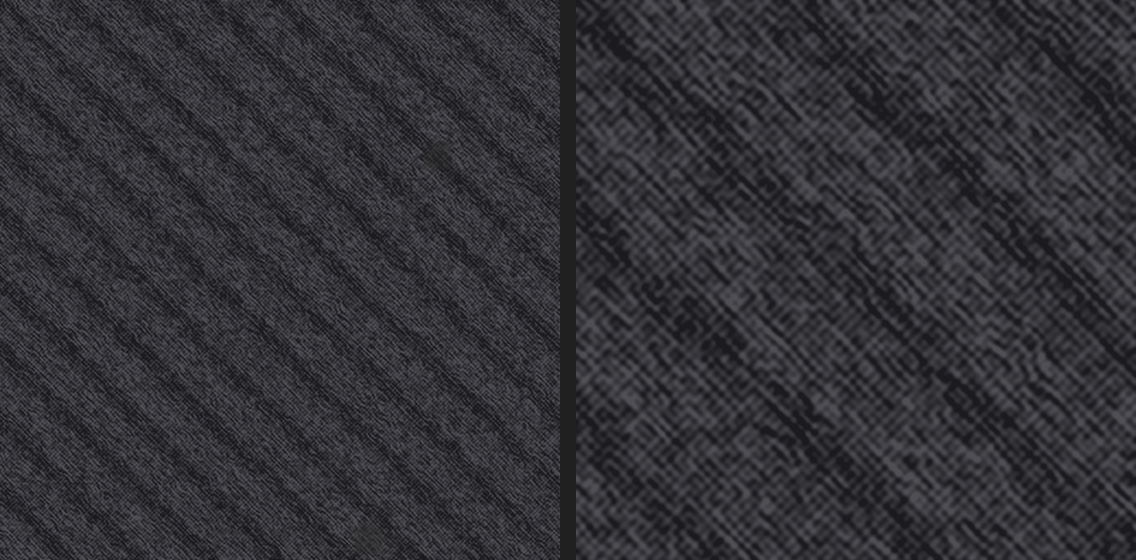
Left, the full canvas; right, a detail of the centre.
Write a three.js fragment shader that draws this texture.

```glsl
// Dark charcoal twill cloth with soft diagonal ribs, fine threads and faint stains.
varying vec2 vUv;

const float TAU = 6.2831853;

// Repeats across and down the tile (whole numbers keep it seamless)
const float RIBS = 8.0;
const float THREADS = 80.0;
const float WEAVE = 128.0;
const float GRAIN = 256.0;

// Rib groove profile, as a share of one rib
const float GROOVE_CORE = 0.05;
const float GROOVE_EDGE = 0.24;
const float RIB_WOBBLE = 0.08;

// Contribution of each layer to the brightness
const float BASE_TONE = 0.46;
const float RIB_DEPTH = 0.27;
const float THREAD_DEPTH = 0.19;
const float WEAVE_DEPTH = 0.28;
const float SLUB_DEPTH = 0.36;
const float YARN_DEPTH = 0.20;
const float GRAIN_DEPTH = 0.60;

const vec3 SHADOW_COLOR = vec3(0.105, 0.100, 0.118);
const vec3 LIGHT_COLOR = vec3(0.308, 0.308, 0.330);
const vec3 STAIN_COLOR = vec3(0.165, 0.165, 0.155);
const float STAIN_SIZE = 0.026;
const float STAIN_STRENGTH = 0.40;

float hash(vec2 p) {
  vec3 q = fract(vec3(p.xyx) * 0.1031);
  q += dot(q, q.yzx + 33.33);
  return fract((q.x + q.y) * q.z);
}

// Value noise centred on zero that wraps after a whole number of cells
float noise(vec2 p, vec2 period) {
  vec2 cell = floor(p);
  vec2 f = fract(p);
  f = f * f * (3.0 - 2.0 * f);
  vec2 a = mod(cell, period);
  vec2 b = mod(cell + 1.0, period);
  float low = mix(hash(a), hash(vec2(b.x, a.y)), f.x);
  float high = mix(hash(vec2(a.x, b.y)), hash(b), f.x);
  return mix(low, high, f.y) - 0.5;
}

float tiledNoise(vec2 p, vec2 cells) {
  return noise(p * cells, cells);
}

// Soft square mark whose distance wraps around the tile
float stain(vec2 uv, vec2 center) {
  vec2 d = abs(fract(uv - center + 0.5) - 0.5);
  return 1.0 - smoothstep(0.7 * STAIN_SIZE, 1.2 * STAIN_SIZE, max(d.x, d.y));
}

void main() {
  vec2 uv = vUv;
  // x runs across the ribs, y runs along them
  vec2 diagonal = vec2(uv.x + uv.y, uv.x - uv.y);

  // Straight ribs separated by continuous dark grooves
  float wobble = RIB_WOBBLE * tiledNoise(diagonal, vec2(16.0, 8.0));
  float ribPhase = diagonal.x * RIBS + wobble;
  float grooveDistance = abs(fract(ribPhase + 0.5) - 0.5);
  float rib = smoothstep(GROOVE_CORE, GROOVE_EDGE, grooveDistance);

  // Fine twill threads, drifting and of uneven strength
  float drift = 1.1 * tiledNoise(diagonal, vec2(56.0, 36.0));
  float strength = 1.0 + 1.4 * tiledNoise(diagonal, vec2(64.0, 50.0));
  float thread = strength * sin(TAU * (diagonal.x * THREADS + drift));

  // Over and under crossings, slubs along the twill, straight yarns, fibre grain
  float weave = sin(TAU * WEAVE * uv.x) * sin(TAU * WEAVE * uv.y);
  float slub = tiledNoise(diagonal, vec2(190.0, 64.0));
  float yarn = tiledNoise(uv, vec2(72.0, 250.0))
             + tiledNoise(uv.yx, vec2(70.0, 246.0));
  float grain = tiledNoise(uv, vec2(GRAIN));

  float tone = BASE_TONE
    + RIB_DEPTH * (rib - 0.7)
    + THREAD_DEPTH * thread
    + WEAVE_DEPTH * weave
    + SLUB_DEPTH * slub
    + YARN_DEPTH * yarn
    + GRAIN_DEPTH * grain;
  vec3 color = mix(SHADOW_COLOR, LIGHT_COLOR, clamp(tone, 0.0, 1.0));

  // Two faint olive stains
  float marks = max(stain(uv, vec2(0.783, 0.722)), stain(uv, vec2(0.658, 0.035)));
  color = mix(color, STAIN_COLOR, STAIN_STRENGTH * marks);

  gl_FragColor = vec4(color, 1.0);
}
```
